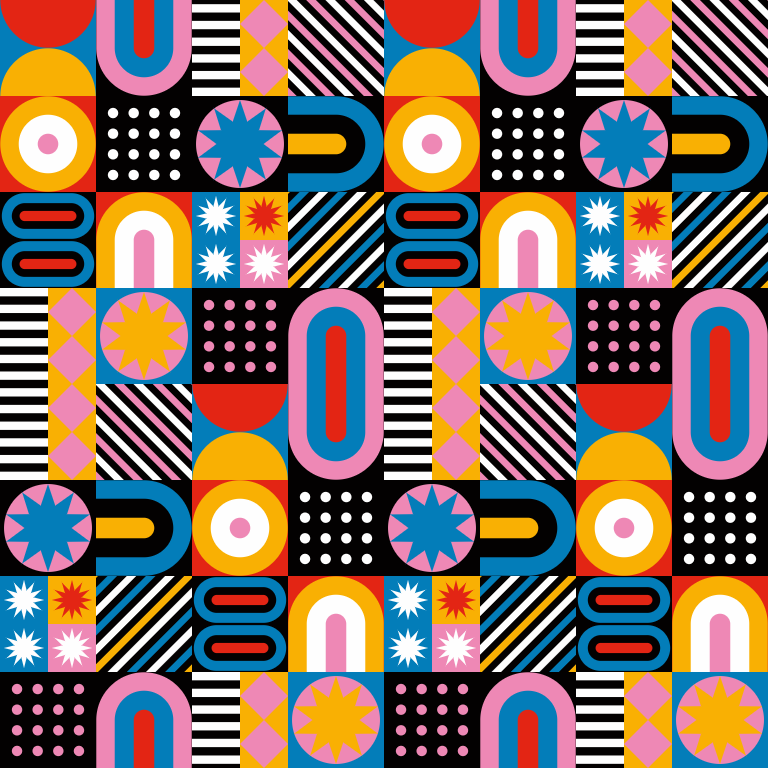
Give the GLSL for this pattern, as a Shadertoy shader.

```glsl
#define TILES 8.0
#define BLACK vec3(0.01, 0.005, 0.005)
#define BLUE vec3(0.01, 0.49, 0.725)
#define PINK vec3(0.935, 0.535, 0.71)
#define YELLOW vec3(0.975, 0.69, 0.01)
#define WHITE vec3(0.995)
#define RED vec3(0.89, 0.145, 0.08)
#define RING_RADII vec3(0.497, 0.305, 0.107)
#define LOOP_RADII vec3(0.238, 0.134, 0.053)
#define DIAGONAL_STEP 0.2
#define DOT_STEP 0.215
#define BAND_COUNT 5.75

const float PI = 3.14159;

// Motif of each tile, rows from the top; the four columns repeat
const int MOTIFS[32] = int[32](
    0, 8, 13, 10,
    1, 2, 4, 6,
    7, 8, 9, 11,
    12, 5, 3, 14,
    13, 10, 0, 15,
    4, 6, 1, 2,
    9, 11, 7, 8,
    3, 14, 12, 5);

float pixelSize;

vec3 paint(vec3 under, vec3 ink, float d) {
    return mix(under, ink, clamp(0.5 - d / pixelSize, 0.0, 1.0));
}

// Three nested shapes around a common core
vec3 rings(float d, vec3 radii, vec3 ground, vec3 outer, vec3 middle, vec3 inner) {
    vec3 col = paint(ground, outer, d - radii.x);
    col = paint(col, middle, d - radii.y);
    return paint(col, inner, d - radii.z);
}

float archCore(vec2 p) {
    return length(vec2(p.x, max(p.y, 0.0)));
}

float starDistance(vec2 p, float points, float tipRadius, float valleyRadius) {
    float sector = 2.0 * PI / points;
    float angle = atan(p.x, p.y);
    angle = abs(angle - sector * floor(angle / sector + 0.5));
    vec2 folded = length(p) * vec2(cos(angle), sin(angle));
    vec2 tip = vec2(tipRadius, 0.0);
    vec2 valley = valleyRadius * vec2(cos(sector * 0.5), sin(sector * 0.5));
    vec2 edge = normalize(valley - tip);
    return dot(folded - tip, vec2(edge.y, -edge.x));
}

vec3 halfDiscs(vec2 p) {
    vec3 col = paint(BLUE, RED, length(p - vec2(0.0, 0.5)) - 0.497);
    return paint(col, YELLOW, length(p + vec2(0.0, 0.5)) - 0.497);
}

vec3 dots(vec2 p, vec3 ink) {
    vec2 center = DOT_STEP * (clamp(floor(p / DOT_STEP), -2.0, 1.0) + 0.5);
    return paint(BLACK, ink, length(p - center) - 0.054);
}

vec3 starDisc(vec2 p, vec3 ground, vec3 ink) {
    vec3 col = paint(ground, PINK, length(p) - 0.458);
    return paint(col, ink, starDistance(p, 10.0, 0.458, 0.245));
}

vec3 twinLoops(vec2 p) {
    vec2 q = vec2(max(abs(p.x) - 0.243, 0.0), abs(p.y) - 0.25);
    return rings(length(q), LOOP_RADII, BLACK, BLUE, BLACK, RED);
}

vec3 fourStars(vec2 p) {
    bool right = p.x > 0.0, top = p.y > 0.0;
    vec3 ground = right == top ? (top ? YELLOW : BLUE) : (top ? BLUE : PINK);
    vec3 ink = right && top ? RED : WHITE;
    vec2 q = p - 0.25 * vec2(right ? 1.0 : -1.0, top ? 1.0 : -1.0);
    return paint(ground, ink, starDistance(q, 12.0, 0.21, 0.105));
}

vec3 diagonals(float s, bool pinkSet) {
    float t = s / DIAGONAL_STEP;
    float k = floor(t + 0.5);
    bool odd = mod(k, 2.0) > 0.5;
    vec3 ink = odd ? WHITE : BLUE;
    if (mod(k, 5.0) < 0.5) ink = YELLOW;
    if (pinkSet) ink = odd ? PINK : WHITE;
    float d = (abs(t - k) - 0.25) * DIAGONAL_STEP / sqrt(2.0);
    return paint(BLACK, ink, d);
}

// Upper half of a column of bands beside a column of diamonds
vec3 bandsAndDiamonds(vec2 p) {
    float band = abs(fract((0.5 - p.y) * BAND_COUNT) - 0.25);
    band = min(band, 1.0 - band);
    vec3 bands = paint(BLACK, WHITE, (band - 0.25) / BAND_COUNT);
    vec2 q = abs(vec2(p.x - 0.25, abs(p.y) - 0.25));
    vec3 diamonds = paint(YELLOW, PINK, (q.x + q.y - 0.25) / sqrt(2.0));
    return paint(diamonds, bands, p.x);
}

vec3 motif(int kind, vec2 p) {
    vec2 flipped = vec2(p.x, -p.y);
    switch (kind) {
        case 0: return halfDiscs(p);
        case 1: return rings(length(p), RING_RADII, RED, YELLOW, WHITE, PINK);
        case 2: return dots(p, WHITE);
        case 3: return dots(p, PINK);
        case 4: return starDisc(p, BLACK, BLUE);
        case 5: return starDisc(p, BLUE, YELLOW);
        case 6: return rings(archCore(p.yx), RING_RADII, BLACK, BLUE, BLACK, YELLOW);
        case 7: return twinLoops(p);
        case 8: return rings(archCore(p), RING_RADII, RED, YELLOW, WHITE, PINK);
        case 9: return fourStars(p);
        case 10: return diagonals(p.x + p.y - 0.04, true);
        case 11: return diagonals(p.x - p.y + 0.03, false);
        case 12: return bandsAndDiamonds(p);
        case 13: return bandsAndDiamonds(flipped);
        case 14: return rings(archCore(p), RING_RADII, BLACK, PINK, BLUE, RED);
        default: return rings(archCore(flipped), RING_RADII, BLACK, PINK, BLUE, RED);
    }
}

void mainImage(out vec4 fragColor, in vec2 fragCoord) {
    pixelSize = TILES / iResolution.y;
    vec2 grid = fragCoord * pixelSize;
    ivec2 cell = ivec2(floor(grid));
    int row = 7 - (cell.y & 7);
    int kind = MOTIFS[row * 4 + (cell.x & 3)];
    // The open end of the tall loop in the top row
    if (row == 0 && kind == 8) kind = 15;
    fragColor = vec4(motif(kind, fract(grid) - 0.5), 1.0);
}
```
